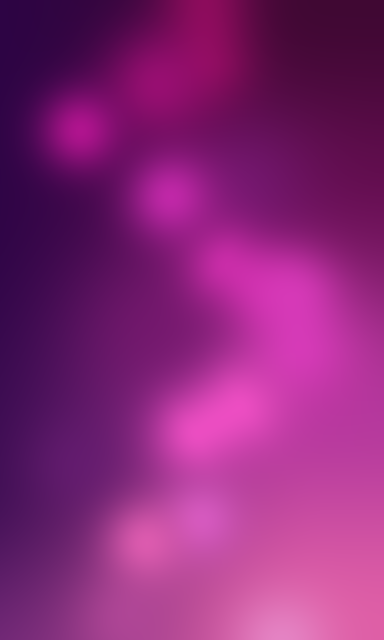
Write a Shadertoy shader that draws this background.

```glsl
// Soft magenta light drifting over a dark violet backdrop.
// Two vertical colour ramps are blended across the canvas, then Gaussian
// glows around points and short segments are mixed on top.

// Gaussian falloff around the segment a-b; radius is in canvas heights.
float glow(vec2 p, vec2 a, vec2 b, float radius) {
    vec2 ab = b - a;
    float t = clamp(dot(p - a, ab) / max(dot(ab, ab), 1e-5), 0.0, 1.0);
    vec2 d = (p - a - t * ab) / radius;
    return exp(-dot(d, d));
}

float spot(vec2 p, vec2 center, float radius) {
    return glow(p, center, center, radius);
}

vec3 backdrop(vec2 uv) {
    // Left side: indigo, lifting to violet at the foot
    vec3 left = mix(vec3(0.43, 0.15, 0.46), vec3(0.23, 0.05, 0.32), smoothstep(-0.05, 0.25, uv.y));
    left = mix(left, vec3(0.17, 0.015, 0.27), smoothstep(0.2, 0.65, uv.y));

    // Right side: pink through orchid to dark plum
    vec3 right = mix(vec3(0.87, 0.37, 0.65), vec3(0.70, 0.22, 0.61), smoothstep(0.02, 0.38, uv.y));
    right = mix(right, vec3(0.40, 0.055, 0.32), smoothstep(0.33, 0.74, uv.y));
    right = mix(right, vec3(0.25, 0.03, 0.20), smoothstep(0.65, 1.0, uv.y));

    return mix(left, right, smoothstep(-0.15, 0.85, uv.x));
}

void mainImage(out vec4 fragColor, in vec2 fragCoord) {
    vec2 uv = fragCoord / iResolution.xy;
    vec2 p = uv * vec2(0.6, 1.0);
    vec3 color = backdrop(uv);

    // Muted violet haze
    color = mix(color, vec3(0.47, 0.10, 0.46), 0.75 * spot(p, vec2(0.38, 0.71), 0.11));
    color = mix(color, vec3(0.46, 0.09, 0.43), 0.70 * spot(p, vec2(0.25, 0.49), 0.12));
    color = mix(color, vec3(0.40, 0.11, 0.45), 0.60 * spot(p, vec2(0.117, 0.277), 0.07));

    // Crimson and magenta lights at the top
    color = mix(color, vec3(0.60, 0.05, 0.38), 0.85 * glow(p, vec2(0.32, 1.02), vec2(0.325, 0.91), 0.075));
    color = mix(color, vec3(0.64, 0.06, 0.47), 0.85 * spot(p, vec2(0.245, 0.867), 0.085));
    color = mix(color, vec3(0.71, 0.08, 0.57), 0.95 * spot(p, vec2(0.126, 0.796), 0.062));

    // Bright ribbon bending down to the right
    color = mix(color, vec3(0.74, 0.21, 0.63), 0.75 * spot(p, vec2(0.49, 0.42), 0.11));
    color = mix(color, vec3(0.77, 0.16, 0.67), 0.95 * spot(p, vec2(0.267, 0.692), 0.068));
    color = mix(color, vec3(0.82, 0.18, 0.68), 0.90 * glow(p, vec2(0.355, 0.585), vec2(0.42, 0.545), 0.066));
    color = mix(color, vec3(0.85, 0.23, 0.73), 0.90 * glow(p, vec2(0.46, 0.53), vec2(0.468, 0.46), 0.073));

    // Hot pink core
    color = mix(color, vec3(0.94, 0.31, 0.77), 0.95 * glow(p, vec2(0.31, 0.325), vec2(0.372, 0.362), 0.070));

    // Pastel lights at the foot
    color = mix(color, vec3(0.70, 0.28, 0.60), 0.75 * spot(p, vec2(0.195, 0.035), 0.07));
    color = mix(color, vec3(0.85, 0.36, 0.77), 0.90 * spot(p, vec2(0.315, 0.188), 0.060));
    color = mix(color, vec3(0.89, 0.37, 0.70), 0.90 * spot(p, vec2(0.228, 0.152), 0.062));
    color = mix(color, vec3(0.90, 0.53, 0.78), 0.90 * spot(p, vec2(0.44, -0.005), 0.075));

    fragColor = vec4(color, 1.0);
}
```
